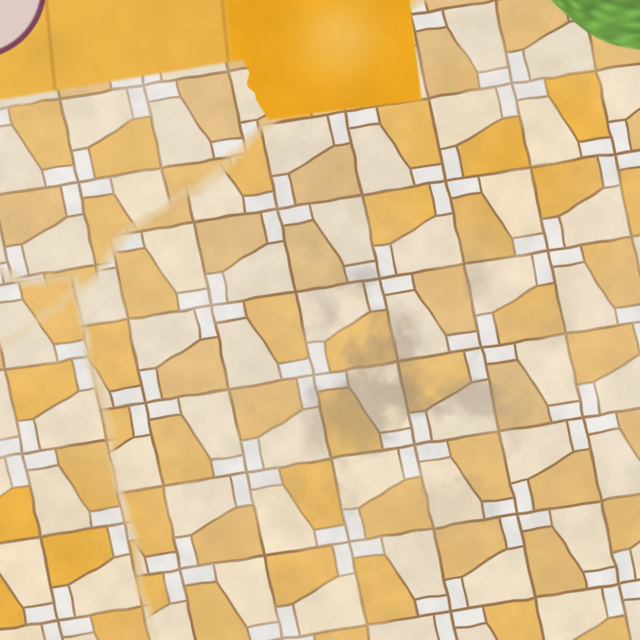
Reproduce this pattern procedurally as a WebGL 2 fragment shader.

```glsl
#version 300 es
precision highp float;
// Worn floor of slanted square tiles, each split in 2x2 cells. A cell holds two
// quads either side of a diagonal and two white bars; neighbours turn by 90 degrees.
// Three offset sheets are blended, with amber slabs, dirt, a leaf and an onion on top.
uniform vec2 u_resolution;
out vec4 fragColor;

#define CELL_RIGHT vec2(0.1315, -0.0215)
#define CELL_DOWN vec2(0.0277, 0.1302)
#define BAR vec2(0.205, 0.38)
#define GROUT 0.014
#define WOBBLE 0.003
#define DIRT 0.55
#define CREAM vec3(0.92, 0.87, 0.785)
#define TAN vec3(0.89, 0.755, 0.54)
#define AMBER vec3(0.91, 0.69, 0.27)
#define WHITE vec3(0.92, 0.91, 0.895)
#define GROUT_COLOR vec3(0.60, 0.46, 0.31)

float hash(vec2 p) {
  vec3 q = fract(vec3(p.xyx) * 0.1031);
  q += dot(q, q.yzx + 33.33);
  return fract((q.x + q.y) * q.z);
}

float noise(vec2 p) {
  vec2 i = floor(p), f = fract(p);
  f = f * f * (3.0 - 2.0 * f);
  return mix(mix(hash(i), hash(i + vec2(1, 0)), f.x),
             mix(hash(i + vec2(0, 1)), hash(i + vec2(1, 1)), f.x), f.y);
}

float fbm(vec2 p) {
  float sum = 0.0, amp = 0.53;
  for (int i = 0; i < 4; i++) {
    sum += amp * noise(p);
    p = p * 2.03 + 7.1;
    amp *= 0.5;
  }
  return sum;
}

float glow(vec2 p, vec2 center, float radius) {
  vec2 d = (p - center) / radius;
  return exp(-dot(d, d));
}

float boxDistance(vec2 p, vec2 halfSize) {
  vec2 d = abs(p) - halfSize;
  return length(max(d, 0.0)) + min(max(d.x, d.y), 0.0);
}

// One mosaic sheet whose tile corner lies at origin.
vec3 mosaic(vec2 p, vec2 origin, float pixel) {
  vec2 wobble = vec2(noise(p * 45.0), noise(p * 45.0 + 31.0)) - 0.5;
  vec2 grid = inverse(mat2(CELL_RIGHT, CELL_DOWN)) * (p + WOBBLE * wobble - origin);
  vec2 id = floor(grid), c = fract(grid) - 0.5;
  vec2 parity = mod(id, 2.0);
  float gridEdge = 0.5 - max(abs(c.x), abs(c.y));
  if (parity.x != parity.y) c = vec2(-c.y, c.x);

  // Diagonal and the bars at its two ends.
  vec2 corner = vec2(0.5 - BAR.x, BAR.y - 0.5);
  float diagonal = dot(c, normalize(vec2(-corner.y, corner.x)));
  vec2 folded = c.x < c.y ? -c : c;
  float bar = boxDistance(folded - vec2(0.5, -0.5) - vec2(-0.5, 0.5) * BAR, 0.5 * BAR);
  float side = step(0.0, diagonal);

  // Piece colours vary by hash and by warm areas of the floor.
  float tint = hash(id + 50.0 + side * 17.0);
  float warmArea = glow(p, vec2(0.82, 0.27), 0.15) + 0.8 * glow(p, vec2(0.04, 0.87), 0.17)
                 + 0.35 * smoothstep(0.5, 0.9, p.y);
  float warm = clamp(0.6 * tint * tint + 0.75 * warmArea - 0.05, 0.0, 1.0);
  vec3 cream = mix(CREAM, vec3(0.95, 0.88, 0.74), 0.7 * warm) + 0.025 * (tint - 0.5);
  vec3 tan_ = mix(TAN, AMBER, warm) + 0.04 * (tint - 0.5);
  vec3 color = mix(cream, tan_, abs(side - parity.y));
  color = mix(WHITE, color, smoothstep(-pixel, pixel, bar));
  color *= 0.95 + 0.10 * fbm(p * 30.0);

  // Grout, thinned and faded by wear.
  float inner = min(abs(bar), bar > 0.0 ? abs(diagonal) : 1.0);
  float edge = min(inner, gridEdge - 0.003);
  float wear = mix(0.5, 1.0, smoothstep(0.25, 0.65, fbm(p * 9.0 + 4.0)));
  wear *= mix(0.65, 1.0, smoothstep(0.1, 0.5, p.x + 0.4 * p.y));
  float line = 1.0 - smoothstep(GROUT - pixel, GROUT + pixel, edge);
  return mix(color, GROUT_COLOR, line * wear);
}

// Plain amber slabs, pale in patches, with soft joints.
vec3 slabs(vec2 p) {
  float right = smoothstep(0.345, 0.36, p.x - 0.1 * p.y);
  vec3 color = mix(vec3(0.91, 0.70, 0.29), vec3(0.92, 0.65, 0.13), right);
  color = mix(color, vec3(0.93, 0.77, 0.45), 0.6 * glow(p, vec2(0.53, 0.06), 0.06));
  color *= 0.94 + 0.12 * fbm(p * 12.0);
  float joint = min(abs(p.x - 0.1 * p.y - 0.072), abs(p.x - 0.1 * p.y - 0.347));
  return mix(color, vec3(0.76, 0.55, 0.22), 0.6 * (1.0 - smoothstep(0.001, 0.005, joint)));
}

void main() {
  // Square units with y pointing down.
  vec2 p = vec2(gl_FragCoord.x, u_resolution.y - gl_FragCoord.y) / u_resolution.y;
  float px = 1.0 / u_resolution.y, soft = max(px, 0.0013) / 0.133;
  float ragged = 0.06 * (fbm(p * 14.0) - 0.5);

  // Main sheet, then the two shifted ones along ragged seams.
  vec3 color = mosaic(p, vec2(0.462, 0.456), soft);
  float upper = smoothstep(-0.02, 0.02, 0.648 - p.x - 1.19 * p.y + ragged);
  color = mix(color, mosaic(p, vec2(0.094, 0.154), soft), upper);
  float lower = smoothstep(-0.012, 0.012, 0.11 + 0.23 * (p.y - 0.43) - p.x + 0.5 * ragged)
              * smoothstep(-0.015, 0.015, p.y - 0.44 + ragged);
  color = mix(color, mosaic(p, vec2(-0.096, 0.730), soft), lower);
  float seam = max(upper * (1.0 - upper), lower * (1.0 - lower));
  color = mix(color, vec3(0.90, 0.81, 0.66), 2.0 * seam);

  // Grey dirt around the centre right.
  float stain = smoothstep(0.42, 0.75, fbm(p * 16.0 + 2.0)) * glow(p, vec2(0.63, 0.58), 0.22);
  color = mix(color, vec3(0.60, 0.54, 0.47), DIRT * stain);

  // Slabs across the top.
  float slabEnd = mix(0.156 - 0.165 * p.x, 0.242 - 0.13 * p.x, smoothstep(0.37, 0.43, p.x + ragged));
  float slab = smoothstep(-0.004, 0.004, slabEnd - p.y)
             * smoothstep(-0.003, 0.003, 0.64 + 0.12 * p.y - p.x);
  color = mix(color, slabs(p), slab);

  // Leaf at the right, onion at the left.
  float leaf = 0.55 * (p.x - 0.86) + 0.02 * sin(22.0 * (p.x - 0.86)) - p.y;
  float vein = noise(vec2(p.x + 1.8 * p.y, leaf * 3.0) * 35.0);
  color = mix(color, vec3(0.44, 0.64, 0.29) * (0.8 + 0.35 * vein), smoothstep(-px, px + 0.002, leaf));
  float onion = length(p - vec2(-0.04, -0.02)) - 0.112;
  vec3 skin = mix(vec3(0.87, 0.80, 0.77), vec3(0.49, 0.27, 0.36), smoothstep(-0.011, -0.005, onion));
  color = mix(skin, color, smoothstep(-px, px + 0.001, onion));
  fragColor = vec4(color, 1.0);
}
```
